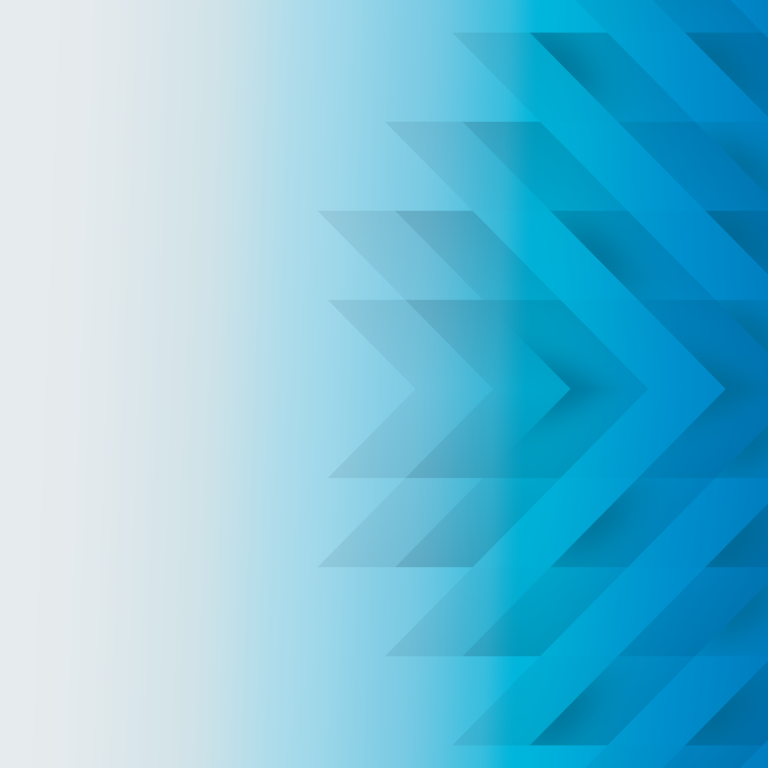
This background is drawn by a Shadertoy shader. Its source:

```glsl
// Overlapping translucent chevrons on a pale grey to deep blue horizontal gradient.

const float ROW = 0.116;    // height of one chevron row
const float BAND = 0.101;   // horizontal width of one band
const float TIP = 0.541;    // x of the innermost chevron tip

// Soft mask that is 1 between lo and hi.
float span(float v, float lo, float hi, float soft) {
    return smoothstep(lo - soft, lo + soft, v) - smoothstep(hi - soft, hi + soft, v);
}

vec3 backdrop(float x) {
    vec3 c = vec3(0.90, 0.92, 0.93);
    c = mix(c, vec3(0.82, 0.89, 0.91), smoothstep(0.06, 0.29, x));
    c = mix(c, vec3(0.65, 0.855, 0.92), smoothstep(0.24, 0.42, x));
    c = mix(c, vec3(0.47, 0.79, 0.89), smoothstep(0.38, 0.57, x));
    c = mix(c, vec3(0.20, 0.74, 0.87), smoothstep(0.53, 0.67, x));
    c = mix(c, vec3(0.00, 0.71, 0.86), smoothstep(0.64, 0.69, x));
    c = mix(c, vec3(0.00, 0.57, 0.82), smoothstep(0.68, 0.92, x));
    return mix(c, vec3(0.00, 0.49, 0.75), smoothstep(0.86, 1.06, x));
}

// Darkness of the bands, row by row away from the axis.
float bandShade(float diag, float d, float soft) {
    float shade = 0.0;
    for (int r = 0; r < 5; r++) {
        float inner = float(r) * ROW;
        float rowMask = span(d, r == 0 ? -1.0 : inner, inner + ROW, soft);
        float fade = mix(0.55, 1.0, clamp((d - inner) / ROW, 0.0, 1.0));
        int first = max(2 * r - 1, 0);
        for (int k = first; k < 11; k++) {
            float left = TIP + float(k) * BAND;
            bool dark = k % 2 == 0 || k == 1;
            float level = k == first ? 0.07 : (dark ? 0.15 : 0.03);
            shade += level * fade * rowMask * span(diag, left, left + BAND, soft);
        }
    }
    return shade;
}

// Shadows cast to the right of a band edge: (edge index, distance from axis).
float castShadow(float diag, float d, float soft) {
    const vec2 spots[8] = vec2[8](
        vec2(2, 0), vec2(4, 0), vec2(5, 0.07), vec2(4, 0.17),
        vec2(6, 0.20), vec2(7, 0.287), vec2(6, 0.423), vec2(8, 0.423));
    float shadow = 0.0;
    for (int i = 0; i < 8; i++) {
        float e = diag - TIP - spots[i].x * BAND;
        float along = d - spots[i].y - 0.4 * e * step(0.01, spots[i].y);
        float inner = floor(spots[i].y / ROW) * ROW;
        float rowMask = span(d, inner > 0.0 ? inner : -1.0, inner + ROW, soft);
        float glow = exp(-e * e / 0.0026 - along * along / 0.0024);
        shadow += glow * rowMask * smoothstep(-soft, soft, e);
    }
    return min(shadow, 1.0);
}

void mainImage(out vec4 fragColor, in vec2 fragCoord) {
    vec2 uv = fragCoord / iResolution.xy;
    float soft = 0.8 / min(iResolution.x, iResolution.y);

    // Mirror about the axis; diag is constant along every slanted edge.
    float d = abs(uv.y - 0.4935);
    float diag = uv.x + 0.985 * d;

    vec3 color = backdrop(uv.x - 0.036 * (uv.y - 0.5));
    color *= 1.0 - bandShade(diag, d, soft) * vec3(1.2, 1.0, 0.9);
    color = mix(color, vec3(0.0, 0.38, 0.52), 0.55 * castShadow(diag, d, soft));

    fragColor = vec4(color, 1.0);
}
```
